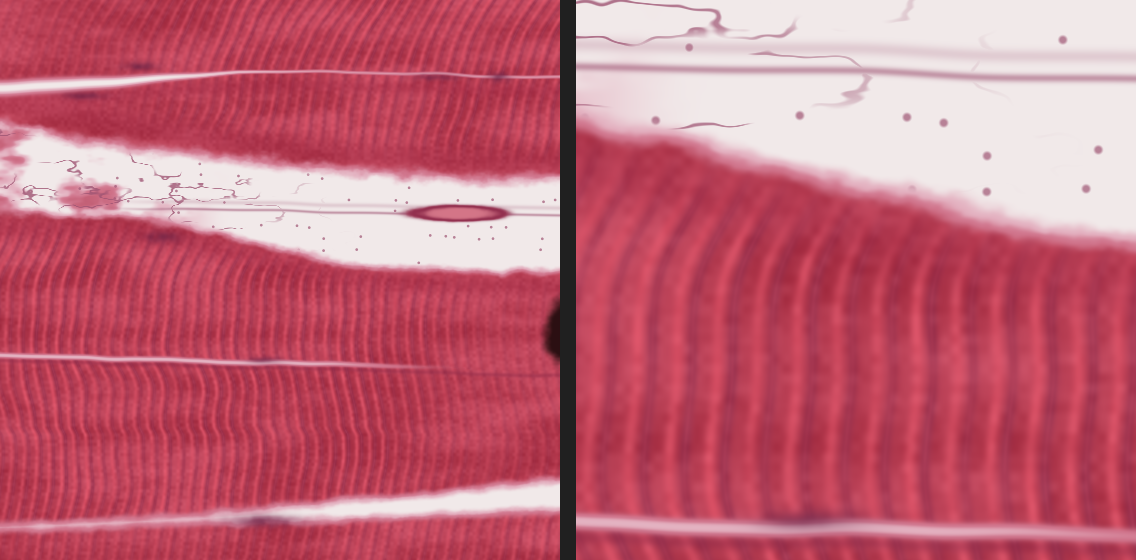
Left: the whole. Right: its middle third, enlarged.
Give the GLSL for this texture, as a Shadertoy shader.

```glsl
// Stained muscle tissue: five long fibres crossed by about 42 fine curved bands,
// parted by pale gaps. Each fibre bends the band phase its own way; noise frays
// the gap edges and varies the dye, then nuclei, fibrils and a dark spot go on top.

float hash(vec2 p) {
    return fract(sin(dot(p, vec2(127.1, 311.7))) * 43758.5453);
}

float noise(vec2 p) {
    vec2 i = floor(p), f = fract(p);
    f = f * f * (3.0 - 2.0 * f);
    return mix(mix(hash(i), hash(i + vec2(1, 0)), f.x),
               mix(hash(i + vec2(0, 1)), hash(i + vec2(1, 1)), f.x), f.y);
}

float fbm(vec2 p) {
    float sum = 0.0, amp = 0.5;
    for (int i = 0; i < 4; i++) {
        sum += amp * noise(p);
        p = p * 2.03 + 17.0;
        amp *= 0.5;
    }
    return sum / 0.9375;
}

float bell(float x, float width) {
    return exp(-x * x / (width * width));
}

// Tissue thins through rose and pale pink to the bare background
vec3 thin(vec3 tissue, float t) {
    vec3 c = mix(tissue, vec3(0.82, 0.47, 0.56), smoothstep(0.0, 0.4, t));
    c = mix(c, vec3(0.89, 0.69, 0.75), smoothstep(0.35, 0.65, t));
    return mix(c, vec3(0.945, 0.915, 0.915), smoothstep(0.6, 1.0, t));
}

void mainImage(out vec4 fragColor, in vec2 fragCoord) {
    vec2 uv = fragCoord / iResolution.xy;
    float x = uv.x, y = uv.y;

    // Fibre borders, from top to bottom
    float seamTop = 0.844 + 0.028 * smoothstep(0.0, 0.5, x) - 0.01 * smoothstep(0.6, 1.0, x)
                  + 0.004 * (noise(vec2(x * 14.0, 3.0)) - 0.5);
    float gapTop = 0.675 + 0.117 * (1.0 - x) * (1.0 - x);
    float gapLow = 0.622 - 0.02 * x - 0.086 * smoothstep(0.15, 0.75, x);
    float seamLow = 0.365 - 0.027 * x + 0.003 * (noise(vec2(x * 20.0, 8.0)) - 0.5);
    float slitTop = 0.062 + 0.08 * pow(x, 1.4);
    float slitLow = 0.054 + 0.035 * x;

    // Bend of the bands, and how clearly they show, in each fibre
    float bend, clarity = 1.0;
    if (y > seamTop) {
        bend = 0.3 * (y - 0.87) + 1.2 * (y - 0.87) * (y - 0.87);
        clarity = mix(0.35, 0.9, smoothstep(0.1, 0.45, x + 0.5 * (y - 0.9)));
    } else if (y > 0.5 * (gapTop + gapLow)) {
        bend = 0.22 * (y - 0.7);
        clarity = smoothstep(0.015, 0.07, y - gapTop) * mix(0.3, 0.8, smoothstep(0.15, 0.4, x));
    } else if (y > seamLow) {
        bend = 1.4 * (y - 0.41) * (y - 0.41);
        clarity = mix(1.0, 0.3, smoothstep(0.72, 0.9, x)) * smoothstep(0.0, 0.04, gapLow - y);
    } else if (y > 0.5 * (slitTop + slitLow)) {
        bend = -0.8 * (y - 0.2) * (y - 0.2) + 0.006 * smoothstep(0.24, 0.22, y);
        clarity = mix(1.0, 0.4, smoothstep(0.62, 0.9, x));
    } else {
        bend = 0.25 * y;
        clarity = 0.6;
    }

    // Bands: a bright line beside a dark violet one
    float phase = (x - bend) * 42.0 + 0.7 * (noise(uv * vec2(5.0, 16.0)) - 0.5);
    float band = fract(phase);
    float strength = clarity * (0.65 + 0.35 * hash(vec2(floor(phase), 2.0)))
                   * (0.6 + 0.4 * noise(uv * vec2(60.0, 45.0)));
    vec3 col = mix(vec3(0.66, 0.19, 0.27), vec3(0.78, 0.30, 0.385), smoothstep(0.2, 0.8, fbm(uv * vec2(6.0, 22.0))));
    col = mix(col, vec3(0.88, 0.33, 0.41), 0.9 * strength * bell(band - 0.32, 0.16));
    col = mix(col, vec3(0.57, 0.19, 0.31), 0.85 * strength * bell(band - 0.7, 0.15));
    col = mix(col, vec3(0.79, 0.28, 0.37), 0.25 * strength * bell(band - 0.7, 0.05));

    // Deeper dye along the fibre borders
    float rim = bell(y - gapTop - 0.035, 0.025) + bell(y - gapLow + 0.03, 0.02) + bell(y - seamTop + 0.025, 0.012);
    col = mix(col, vec3(0.65, 0.18, 0.28), 0.45 * min(rim, 1.0));
    col += 0.05 * (noise(uv * 170.0) - 0.5);

    // Nuclei: centre and half size of each violet smudge
    vec4 nuclei[7] = vec4[7](vec4(0.15, 0.829, 0.035, 0.007), vec4(0.25, 0.882, 0.028, 0.008),
        vec4(0.29, 0.577, 0.03, 0.011), vec4(0.78, 0.862, 0.04, 0.006), vec4(0.89, 0.862, 0.018, 0.009),
        vec4(0.47, 0.07, 0.06, 0.011), vec4(0.475, 0.357, 0.03, 0.006));
    float dye = 0.0;
    for (int i = 0; i < 7; i++) {
        vec2 q = (uv - nuclei[i].xy) / nuclei[i].zw;
        dye = max(dye, exp(-dot(q, q)) * (0.5 + 0.6 * noise(uv * 90.0)));
    }

    // Seams between touching fibres
    float seamWidth = 0.003 + 0.009 * (1.0 - smoothstep(0.05, 0.48, x));
    col = thin(col, bell(y - seamTop, seamWidth) * mix(1.0, 0.5, smoothstep(0.2, 0.6, x)));
    col = thin(col, 0.65 * bell(y - seamLow, 0.005) * (1.0 - smoothstep(0.5, 0.9, x)));
    col = mix(col, vec3(0.55, 0.16, 0.28), 0.4 * bell(y - seamLow + 0.009, 0.004));

    // Wide gap and lower slit, frayed by noise and hazier at the left
    float fray = fbm(uv * vec2(28.0, 34.0)) - 0.5;
    float haze = 1.0 - smoothstep(0.15, 0.45, x);
    float depth = min(gapTop - y - 0.035 * haze * fbm(uv * 9.0), (y - gapLow) * 1.5);
    float open = smoothstep(-0.024, 0.016, depth + 0.025 * fray);
    open -= open * haze * 0.75 * smoothstep(0.42, 0.75, fbm(uv * vec2(12.0, 20.0) + 4.0));
    float slit = min(slitTop - y, y - slitLow) + 0.012 * fray;
    col = thin(col, max(open, smoothstep(-0.018, 0.014, slit) * mix(0.7, 1.0, smoothstep(0.25, 0.6, x))));
    col = mix(col, vec3(0.40, 0.13, 0.27), 0.75 * dye);

    // Loose fibrils, a long strand and specks inside the gap
    float inside = smoothstep(0.0, 0.015, depth);
    float curl = abs(fbm(uv * vec2(11.0, 26.0) + 9.0) - 0.5);
    float fibril = (1.0 - smoothstep(0.004, 0.022, curl)) * (1.0 - smoothstep(0.35, 0.65, x))
                 * smoothstep(0.4, 0.65, noise(uv * 24.0));
    float strandY = 0.632 - 0.018 * x + 0.004 * (noise(vec2(x * 12.0, 1.0)) - 0.5);
    float strand = 0.55 * bell(y - strandY, 0.0025) + 0.2 * bell(y - strandY - 0.013, 0.004);
    vec2 cell = floor(uv * 46.0);
    vec2 speckAt = 0.3 + 0.4 * vec2(hash(cell), hash(cell + 5.0));
    float speck = step(0.86, hash(cell + 11.0)) * (1.0 - smoothstep(0.06, 0.16, length(fract(uv * 46.0) - speckAt)));
    col = mix(col, vec3(0.62, 0.33, 0.45), inside * max(max(0.8 * fibril, strand * smoothstep(0.15, 0.35, x)), 0.7 * speck));

    // Capillary: a flat pink lens with a dark wall
    float lens = length((uv - vec2(0.815, 0.619)) / vec2(0.092, 0.015)) + 0.25 * fray;
    col = mix(col, vec3(0.83, 0.46, 0.53), 1.0 - smoothstep(0.85, 1.05, lens));
    col = mix(col, vec3(0.53, 0.14, 0.27), 0.85 * bell(lens - 0.85, 0.2));

    // Dark spot at the right border
    float spot = length((uv - vec2(1.005, 0.405)) / vec2(0.035, 0.058)) + 0.5 * fray;
    col = mix(col, vec3(0.17, 0.06, 0.07), 1.0 - smoothstep(0.6, 1.25, spot));

    fragColor = vec4(clamp(col, 0.0, 1.0), 1.0);
}
```
